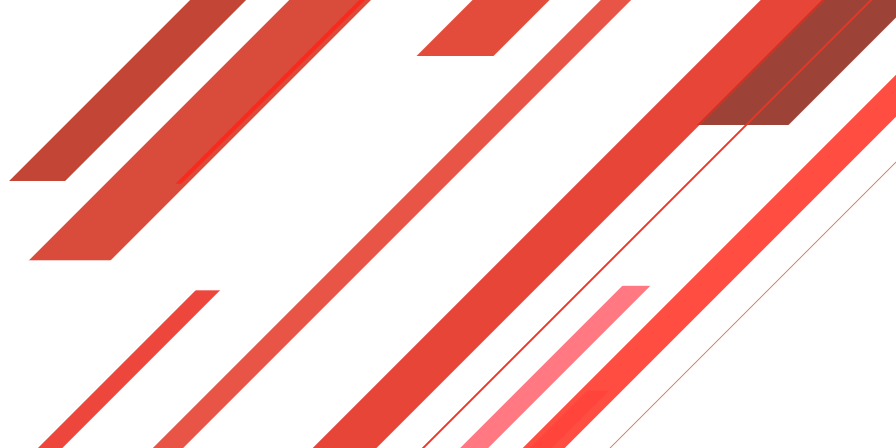
This background is drawn by a WebGL 2 fragment shader. Its source:

```glsl
#version 300 es
precision highp float;
// Red diagonal ribbons on white: each is a 45 degree parallelogram, cut by
// two slanted sides and two level rows, painted back to front in a loop.
// Lengths are in canvas heights; the slant coordinate is x - y + 1.

uniform vec2 u_resolution;
out vec4 outColor;

const int RIBBONS = 11;
const vec3 PAPER = vec3(1.0);
const vec3 HOT_RED = vec3(0.98, 0.16, 0.11);
const vec3 SEAM_RED = vec3(0.83, 0.18, 0.13);
const vec3 GLOW_RED = vec3(1.0, 0.27, 0.23);

// Left side, right side (slant coordinate), bottom row, top row.
const vec4 SHAPE[RIBBONS] = vec4[](
    vec4(0.4245, 0.5495, 0.596, 1.1),    // top left, short
    vec4(0.6458, 0.8281, 0.419, 1.1),    // top left, wide
    vec4(1.0547, 1.2266, 0.875, 1.1),    // top centre stub
    vec4(1.0846, 1.1393, -0.1, 0.352),   // bottom left
    vec4(1.3411, 1.4089, -0.1, 1.1),     // long, slim
    vec4(1.8346, 2.0391, 0.721, 1.1),    // dark corner
    vec4(1.6979, 1.8404, -0.1, 1.1),     // long, broad
    vec4(1.9414, 1.9475, -0.1, 1.1),     // hairline
    vec4(2.0273, 2.0898, -0.1, 0.362),   // pink
    vec4(2.1667, 2.2604, -0.1, 1.1),     // bright right
    vec4(2.3605, 2.3630, -0.1, 1.1));    // faint hairline

const vec3 TINT[RIBBONS] = vec3[](
    vec3(0.765, 0.27, 0.21),
    vec3(0.85, 0.30, 0.235),
    vec3(0.89, 0.30, 0.23),
    vec3(0.93, 0.28, 0.24),
    vec3(0.91, 0.33, 0.275),
    vec3(0.61, 0.26, 0.21),
    vec3(0.90, 0.27, 0.22),
    vec3(0.93, 0.20, 0.14),
    vec3(1.0, 0.47, 0.51),
    vec3(1.0, 0.305, 0.255),
    vec3(0.80, 0.42, 0.30));

// Share of a pixel of the given width that lies between two limits.
float between(float v, float low, float high, float pixel) {
    vec2 sides = clamp((v - vec2(low, high)) / pixel + 0.5, 0.0, 1.0);
    return sides.x - sides.y;
}

float ribbon(vec2 p, vec4 shape) {
    float pixel = 1.0 / u_resolution.y;
    float slant = p.x - p.y + 1.0;
    return between(slant, shape.x, shape.y, 1.414 * pixel)
         * between(p.y, shape.z, shape.w, pixel);
}

void main() {
    vec2 p = gl_FragCoord.xy / u_resolution.y;
    vec3 color = PAPER;

    for (int i = 0; i < RIBBONS; i++) {
        color = mix(color, TINT[i], ribbon(p, SHAPE[i]));
    }

    // Accents: hot streak, overlap seam and a faint warm patch.
    color = mix(color, HOT_RED, ribbon(p, vec4(0.802, 0.815, 0.59, 1.1)));
    color = mix(color, SEAM_RED, ribbon(p, vec4(1.8346, 1.8404, 0.721, 1.1)));
    color = mix(color, GLOW_RED, ribbon(p, vec4(2.182, 2.232, -0.1, 0.128)));

    outColor = vec4(color, 1.0);
}
```
